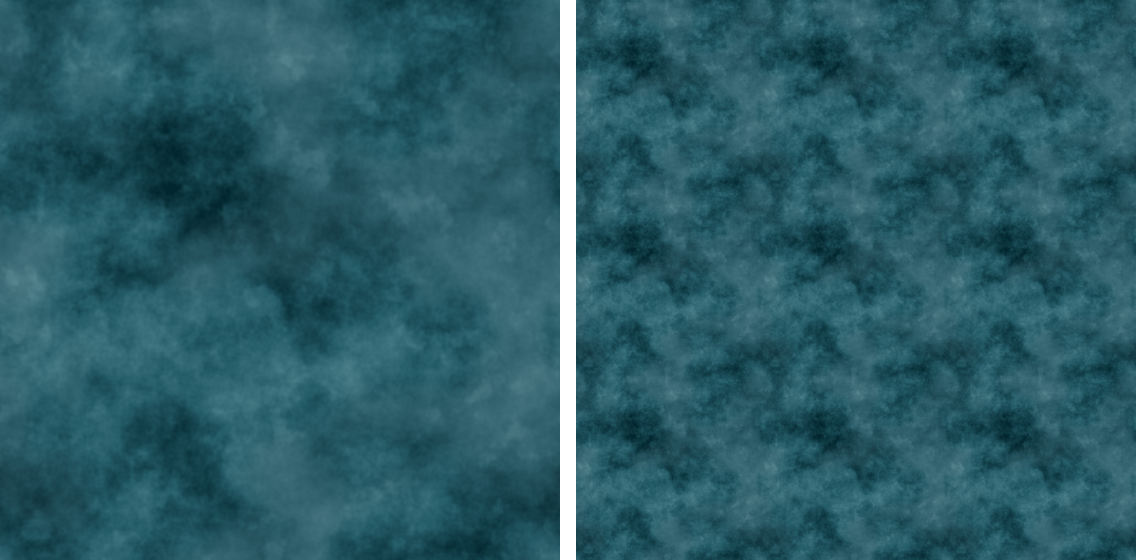
Left: one tile. Right: repeated 3 by 3.
Give the GLSL for this texture, as a Shadertoy shader.

```glsl
// Seamless teal mist: broad dark and pale drifts with soft mottled puffs.

const vec3 DEEP_TEAL = vec3(0.020, 0.150, 0.185);
const vec3 MID_TEAL  = vec3(0.150, 0.358, 0.402);
const vec3 PALE_TEAL = vec3(0.325, 0.520, 0.560);
const float TONE_RANGE = 3.0;      // tone distance from middle to either end colour

const vec2 DRIFT_REPEATS = vec2(2.0, 3.0);
const vec2 VEIL_REPEATS  = vec2(3.0, 3.0);
const vec2 CLOUD_REPEATS = vec2(8.0, 8.0);
const vec2 PUFF_REPEATS  = vec2(13.0, 12.0);
const vec2 WARP_REPEATS  = vec2(5.0, 5.0);

const float DRIFT_CONTRAST = 2.4;
const float VEIL_CONTRAST  = 0.65;
const float CLOUD_CONTRAST = 1.95;
const float PUFF_CONTRAST  = 0.95;
const float VEIL_SOFTENING = 0.4;  // how far the veil hides cloud detail
const float VEIL_GREYING   = 0.025;
const float WARP_AMOUNT    = 0.025;

// Unit gradient from an integer hash of a lattice cell
vec2 gradient(vec2 cell, vec2 period, float seed) {
    uvec2 c = uvec2(mod(cell, period));
    uint h = c.x * 1597u + c.y * 51749u + uint(seed) * 7919u + 101u;
    h = (h ^ (h >> 16)) * 73244475u;
    h = (h ^ (h >> 15)) * 73244475u;
    h ^= h >> 16;
    float angle = float(h & 65535u) / 65536.0 * 6.28319;
    return vec2(cos(angle), sin(angle));
}

// Gradient noise that wraps after a whole number of cells
float wrappedNoise(vec2 p, vec2 period, float seed) {
    vec2 cell = floor(p);
    vec2 f = p - cell;
    vec2 fade = f * f * f * (f * (f * 6.0 - 15.0) + 10.0);
    vec2 e = vec2(1.0, 0.0);
    float a = dot(gradient(cell, period, seed), f);
    float b = dot(gradient(cell + e.xy, period, seed), f - e.xy);
    float c = dot(gradient(cell + e.yx, period, seed), f - e.yx);
    float d = dot(gradient(cell + e.xx, period, seed), f - e.xx);
    return mix(mix(a, b, fade.x), mix(c, d, fade.x), fade.y);
}

// Octaves are shifted so that their lattices do not line up
float fractalNoise(vec2 uv, vec2 repeats, int octaves, float gain, float seed) {
    float sum = 0.0;
    float amplitude = 1.0;
    for (int i = 0; i < octaves; i++) {
        float layer = seed + float(i);
        vec2 shift = fract(layer * vec2(0.618, 0.414));
        sum += amplitude * wrappedNoise(uv * repeats + shift, repeats, layer);
        repeats *= 2.0;
        amplitude *= gain;
    }
    return sum;
}

void mainImage(out vec4 fragColor, in vec2 fragCoord) {
    vec2 uv = fragCoord / iResolution.xy;

    // Bend the broad layers for ragged, drifting outlines
    vec2 bend = vec2(fractalNoise(uv, WARP_REPEATS, 3, 0.5, 10.0),
                     fractalNoise(uv, WARP_REPEATS, 3, 0.5, 20.0));
    vec2 warped = uv + WARP_AMOUNT * bend;

    // Large light and dark areas, and a smooth pale veil
    float drift = fractalNoise(warped, DRIFT_REPEATS, 4, 0.5, 30.0);
    float veil = smoothstep(-0.15, 0.28, fractalNoise(warped, VEIL_REPEATS, 3, 0.45, 40.0));

    // Mottled detail and small bright puffs, left unbent to stay grainy
    float cloud = fractalNoise(uv, CLOUD_REPEATS, 5, 0.7, 50.0);
    float puff = smoothstep(0.08, 0.65, fractalNoise(uv, PUFF_REPEATS, 4, 0.62, 60.0));

    float tone = DRIFT_CONTRAST * drift
               + VEIL_CONTRAST * (veil - 0.45)
               + CLOUD_CONTRAST * cloud * (1.0 - VEIL_SOFTENING * veil)
               + PUFF_CONTRAST * (puff - 0.12);

    // Colour ramp, greyer under the veil
    float level = clamp(tone / TONE_RANGE, -1.0, 1.0);
    vec3 color = mix(MID_TEAL, level < 0.0 ? DEEP_TEAL : PALE_TEAL, abs(level));
    color.r += VEIL_GREYING * (veil - 0.45);

    fragColor = vec4(clamp(color, 0.0, 1.0), 1.0);
}
```
